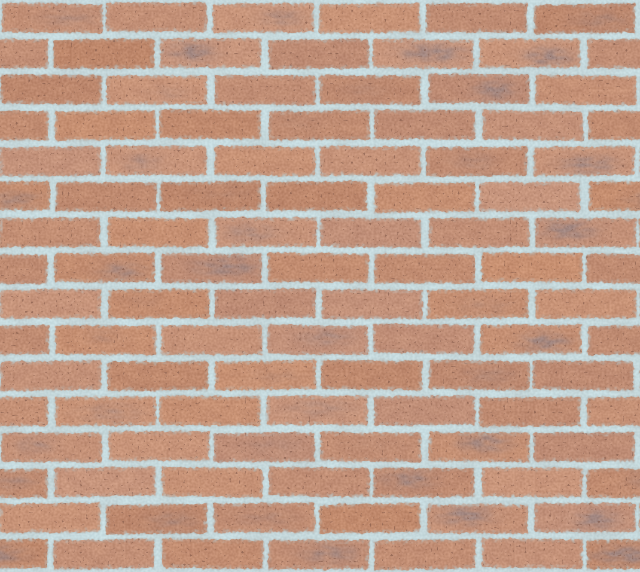
Write a WebGL 1 fragment shader that draws this texture.

```glsl
precision highp float;

uniform vec2 u_resolution;

const vec2 BRICKS = vec2(6.0, 16.0);
const float BRICK_ASPECT = 2.977;            // cell width in row heights
const vec2 HALF_BRICK = vec2(1.405, 0.405);  // half size in row heights
const float CORNER = 0.05;

const vec3 CLAY_LIGHT = vec3(0.795, 0.590, 0.480);
const vec3 CLAY_DARK = vec3(0.720, 0.515, 0.420);
const vec3 SCORCH = vec3(0.610, 0.520, 0.510);
const vec3 PIT = vec3(0.500, 0.340, 0.280);
const vec3 MORTAR_LIGHT = vec3(0.785, 0.868, 0.885);
const vec3 MORTAR_GREY = vec3(0.730, 0.770, 0.770);

float hash(vec2 p) {
  vec3 q = fract(p.xyx * 0.1031);
  q += dot(q, q.yzx + 33.33);
  return fract((q.x + q.y) * q.z);
}

float hashSigned(vec2 p) {
  return hash(p) * 2.0 - 1.0;
}

float cornerSlope(vec2 corner, vec2 offset, vec2 period, float seed) {
  float angle = 6.28319 * hash(mod(corner, period) + seed);
  return dot(vec2(cos(angle), sin(angle)), offset);
}

// Gradient noise, about -1 to 1, wrapping over the unit square
float wrapNoise(vec2 uv, vec2 period, float seed) {
  vec2 p = uv * period;
  vec2 cell = floor(p);
  vec2 f = p - cell;
  vec2 w = f * f * f * (f * (f * 6.0 - 15.0) + 10.0);
  vec2 e = vec2(1.0, 0.0);
  float low = mix(cornerSlope(cell, f, period, seed),
                  cornerSlope(cell + e.xy, f - e.xy, period, seed), w.x);
  float high = mix(cornerSlope(cell + e.yx, f - e.yx, period, seed),
                   cornerSlope(cell + e.xx, f - e.xx, period, seed), w.x);
  return 1.4 * mix(low, high, w.y);
}

float roundedBox(vec2 p, vec2 halfSize, float radius) {
  vec2 q = abs(p) - halfSize + radius;
  return length(max(q, 0.0)) + min(max(q.x, q.y), 0.0) - radius;
}

// Signed distance to a slightly shifted, tilted brick with ragged edges
float brickDistance(vec2 p, vec2 id, vec2 uv) {
  p += vec2(0.045, 0.025) * vec2(hashSigned(id + 11.0), hashSigned(id + 23.0));
  p.y += 0.018 * hashSigned(id + 37.0) * p.x;
  float ragged = 0.028 * wrapNoise(uv, vec2(72.0, 64.0), 5.0)
               + 0.035 * wrapNoise(uv, vec2(190.0, 170.0), 61.0);
  return roundedBox(p, HALF_BRICK, CORNER) + ragged;
}

// Smoky horizontal patch on some of the bricks
float scorchMask(vec2 p, vec2 id, vec2 uv) {
  vec2 center = vec2(0.55, 0.12) * vec2(hashSigned(id + 41.0), hashSigned(id + 53.0));
  vec2 q = (p - center) / vec2(mix(0.45, 0.95, hash(id + 67.0)), 0.25);
  float streaks = 0.65 + 0.55 * wrapNoise(uv, vec2(48.0, 110.0), 83.0);
  float strength = smoothstep(0.45, 0.95, hash(id + 71.0));
  return clamp(exp(-dot(q, q)) * streaks * strength * 1.2, 0.0, 0.85);
}

vec3 mortarColor(vec2 uv, float d, float grain) {
  float stain = wrapNoise(uv, vec2(24.0, 22.0), 97.0);
  float rim = 1.0 - smoothstep(0.0, 0.07, d);
  vec3 color = mix(MORTAR_LIGHT, MORTAR_GREY,
                   clamp(0.15 + 0.35 * stain + 0.5 * rim, 0.0, 1.0));
  return color + 0.035 * grain;
}

vec3 brickColor(vec2 p, vec2 id, vec2 uv, float d, float grain) {
  float mottle = wrapNoise(uv, vec2(42.0, 60.0), 109.0);
  float tone = 0.62 * hash(id + 7.0) + 0.1 + 0.35 * mottle;
  vec3 color = mix(CLAY_LIGHT, CLAY_DARK, clamp(tone, 0.0, 1.0));
  color += vec3(0.0, 0.012, 0.025) * hashSigned(id + 127.0);
  color = mix(color, SCORCH, scorchMask(p, id, uv));
  color += 0.05 * grain;

  // Small pits in the face
  float pits = smoothstep(0.42, 0.8, wrapNoise(uv, vec2(210.0, 188.0), 131.0));
  color = mix(color, PIT, 0.6 * pits);

  // Pale mortar dust along the rim
  float rim = smoothstep(-0.13, 0.0, d);
  float dust = smoothstep(-0.15, 0.7, wrapNoise(uv, vec2(130.0, 116.0), 149.0));
  return mix(color, MORTAR_GREY, rim * (0.12 + 0.6 * dust));
}

void main() {
  vec2 uv = gl_FragCoord.xy / u_resolution;
  float pixel = BRICKS.y / u_resolution.y;

  // Running bond: alternate rows shift by half a brick
  vec2 grid = uv * BRICKS;
  float row = floor(grid.y);
  grid.x += 0.5 * mod(row + 1.0, 2.0) + 0.02;
  vec2 id = vec2(mod(floor(grid.x), BRICKS.x), row);
  vec2 p = (fract(grid) - 0.5) * vec2(BRICK_ASPECT, 1.0);

  float d = brickDistance(p, id, uv);
  float grain = wrapNoise(uv, vec2(250.0, 224.0), 163.0);
  float face = 1.0 - smoothstep(-0.6 * pixel - 0.008, 0.6 * pixel + 0.008, d);
  vec3 color = mix(mortarColor(uv, d, grain), brickColor(p, id, uv, d, grain), face);
  gl_FragColor = vec4(clamp(color, 0.0, 1.0), 1.0);
}
```
